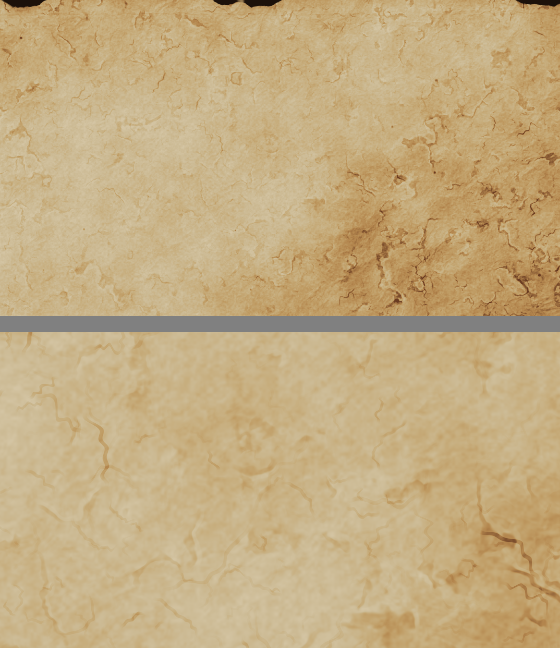
Top, the full canvas; bottom, a detail of the centre.
Give the GLSL for this texture, as a WebGL 2 fragment shader.

```glsl
#version 300 es
precision highp float;

uniform vec2 u_resolution;
out vec4 fragColor;

float hash(vec2 p) {
    return fract(sin(dot(p, vec2(127.1, 311.7))) * 43758.55);
}

float noise(vec2 p) {
    vec2 i = floor(p), f = fract(p);
    f = f * f * (3.0 - 2.0 * f);
    return mix(mix(hash(i), hash(i + vec2(1, 0)), f.x),
               mix(hash(i + vec2(0, 1)), hash(i + vec2(1, 1)), f.x), f.y);
}

mat2 rotation(float angle) {
    float c = cos(angle), s = sin(angle);
    return mat2(c, s, -s, c);
}

float fbm(vec2 p) {
    float sum = 0.0, amp = 0.5;
    for (int i = 0; i < 5; i++) {
        sum += amp * noise(p);
        p = rotation(0.65) * p * 2.03 + 17.3;
        amp *= 0.5;
    }
    return sum / 0.97;
}

vec2 warp(vec2 p, float freq, float amount) {
    return p + amount * (vec2(fbm(p * freq + 3.7), fbm(p * freq + 41.2)) - 0.5);
}

// Crumpled height field, slightly stretched along a rising diagonal
float crumple(vec2 p) {
    vec2 q = rotation(-0.6) * warp(p, 8.0, 0.09) * vec2(7.0, 9.0);
    float sum = 0.0, amp = 0.4;
    for (int i = 0; i < 5; i++) {
        sum += amp * (1.0 - abs(2.0 * noise(q) - 1.0));
        q = rotation(0.9) * q * 2.1 + 9.1;
        amp *= 0.52;
    }
    return sum;
}

// Broken crease lines: a dark fold with a pale lip beside it
float creases(vec2 p, float freq, float width, float seed) {
    float n = fbm(warp(p, freq, 0.25 / freq) * freq + seed) - 0.5;
    float w = width * freq;
    float fold = 1.0 - smoothstep(0.3 * w, w, abs(n));
    float lip = 1.0 - smoothstep(0.3 * w, w, abs(n - 1.5 * w));
    float breaks = smoothstep(0.5, 0.7, noise(p * freq * 2.6 + seed * 2.0));
    return (fold - 0.5 * lip) * breaks;
}

// Short bent fibres scattered over a jittered grid
float fibres(vec2 p, float freq, float width, float seed, float px) {
    vec2 g = p * freq, cell = floor(g);
    float ink = 0.0;
    for (int y = -1; y <= 1; y++)
    for (int x = -1; x <= 1; x++) {
        vec2 id = cell + vec2(x, y);
        vec2 centre = id + vec2(hash(id + seed), hash(id + seed + 5.3));
        vec2 q = rotation(6.28 * hash(id + seed + 8.9)) * (g - centre);
        float len = mix(0.15, 0.6, hash(id + seed + 2.1));
        q.y -= (hash(id + seed + 6.4) - 0.5) * 2.6 * q.x * q.x;
        q.y += 0.2 * (noise(q.xx * 6.0 + id) - 0.5);
        float d = length(vec2(max(abs(q.x) - len, 0.0), q.y)) / freq;
        float taper = 1.0 - smoothstep(0.5 * len, len, abs(q.x));
        float strength = pow(hash(id + seed + 3.8), 2.0);
        float line = 1.0 - smoothstep(width - 0.6 * px, width + 0.6 * px, d);
        ink = max(ink, strength * taper * line);
    }
    return ink;
}

float specks(vec2 p, float freq, float radius, float px) {
    vec2 id = floor(p * freq);
    vec2 offset = 0.2 + 0.6 * vec2(hash(id + 1.7), hash(id + 9.2));
    float d = length(p * freq - id - offset) / freq;
    float size = radius * (0.5 + hash(id + 4.4));
    return step(0.92, hash(id + 6.1)) * (1.0 - smoothstep(size - px, size + px, d));
}

vec3 paperColour(float tone) {
    vec3 c = mix(vec3(0.83, 0.77, 0.64), vec3(0.80, 0.73, 0.58), clamp(tone, 0.0, 1.0));
    c = mix(c, vec3(0.78, 0.68, 0.49), clamp(tone - 1.0, 0.0, 1.0));
    c = mix(c, vec3(0.75, 0.61, 0.39), clamp(tone - 2.0, 0.0, 1.0));
    c = mix(c, vec3(0.70, 0.52, 0.30), clamp(tone - 3.0, 0.0, 1.0));
    return mix(c, vec3(0.53, 0.35, 0.20), clamp((tone - 4.0) * 0.8, 0.0, 1.7));
}

void main() {
    vec2 p = gl_FragCoord.xy / u_resolution.y;
    float px = 1.0 / u_resolution.y;
    float right = u_resolution.x / u_resolution.y;

    // Broad stains: brown lower right, aged borders
    float cloud = fbm(warp(p, 3.0, 0.2) * 3.5 + 12.0) - 0.5;
    float diagonal = dot(p - vec2(0.65, 0.0), vec2(0.66, -0.75));
    float stain = smoothstep(-0.14, 0.34, diagonal + 0.45 * cloud);
    float top = smoothstep(0.62, 1.0, p.y);
    float left = (1.0 - smoothstep(0.0, 0.28, p.x)) * smoothstep(0.3, 0.8, p.y);
    float tone = 1.2 + 1.65 * stain + 0.75 * top + 0.6 * left;
    tone += 0.5 * smoothstep(right - 0.3, right, p.x);
    tone += 0.4 * (1.0 - smoothstep(0.0, 0.3, p.y));
    tone += 1.7 * cloud + 1.8 * (fbm(p * 15.0) - 0.5);

    // Relief, folds, fibres and grain
    float wear = 0.65 + 0.5 * max(stain, max(top, left));
    float cluster = 0.35 + 1.1 * smoothstep(0.38, 0.65, fbm(p * 5.0 + 60.0));
    float slope = crumple(p + vec2(-0.002, 0.003)) - crumple(p);
    tone += clamp(slope * 9.0, -0.8, 0.8) * wear;
    float folds = 1.5 * creases(p, 7.0, 0.0035, 2.0) + 1.2 * creases(p, 13.0, 0.003, 31.0);
    float strands = 1.9 * fibres(p, 9.0, 0.0022, 1.0, px) + 1.5 * fibres(p, 17.0, 0.0018, 23.0, px);
    strands += 1.1 * fibres(p, 30.0, 0.0015, 47.0, px);
    tone += wear * (folds + cluster * strands);
    tone += 0.8 * (noise(p * 160.0) - 0.5) + 0.5 * (noise(p * 290.0) - 0.5);
    tone += 3.5 * specks(p, 6.0, 0.003, px);

    // Charred ragged upper rim with scorched patches
    float corner = 1.0 - smoothstep(0.08, 0.17, p.x);
    float reach = 0.03 * corner + 0.024 * smoothstep(right - 0.17, right - 0.1, p.x);
    reach += 0.018 * (1.0 - smoothstep(0.12, 0.2, abs(p.x - 0.72)));
    reach *= smoothstep(0.25, 0.75, noise(vec2(p.x * 17.0, 4.0)));
    float rim = 1.0 - p.y + 0.02 * (fbm(p * 28.0) - 0.5);
    float scorch = 1.0 - smoothstep(0.0, 0.03 + reach, rim);
    tone += scorch * (0.6 + 45.0 * reach);
    tone += 0.5 * (1.0 - smoothstep(0.0, 0.003, abs(rim - 0.045)));
    float charred = 1.0 - smoothstep(-0.5 * px, px, rim - reach * (1.0 - 0.4 * corner));
    charred *= smoothstep(0.002, 0.006, reach);

    vec3 colour = mix(paperColour(tone), vec3(0.11, 0.065, 0.04), charred);
    fragColor = vec4(colour, 1.0);
}
```
